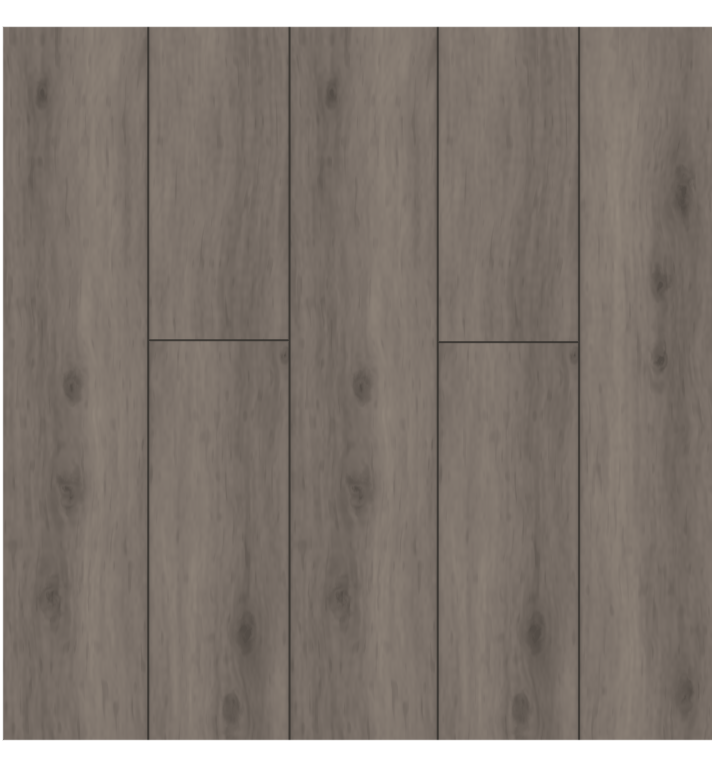
Write a WebGL 2 fragment shader that draws this texture.

```glsl
#version 300 es
precision highp float;
// Grey-brown oak floor: wide and narrow upright planks alternate, with one butt
// joint in each narrow plank. Stretched value noise makes the grain, soft bands
// shade each plank, and elliptical knots bend and darken the fibres around them.

uniform vec2 u_resolution;
out vec4 outColor;

// Lengths are fractions of the canvas height.
const float PAIR_WIDTH = 0.377;
const float WIDE_WIDTH = 0.193;
const float JOINT_HEIGHT = 0.557;
const float SEAM_HALF_WIDTH = 0.0013;
const vec3 OAK_DARK = vec3(0.35, 0.32, 0.295);
const vec3 OAK_MID = vec3(0.488, 0.448, 0.417);
const vec3 OAK_LIGHT = vec3(0.575, 0.532, 0.487);
const vec3 SEAM_COLOR = vec3(0.20, 0.19, 0.175);

// Knots: plank kind (0 wide, 1 narrow, 2 last), x inside the plank, y, radius.
const int KNOT_COUNT = 11;
const vec4 KNOTS[KNOT_COUNT] = vec4[KNOT_COUNT](
  vec4(0, 0.054, 0.879, 0.009), vec4(0, 0.095, 0.495, 0.013),
  vec4(0, 0.090, 0.362, 0.015), vec4(0, 0.067, 0.223, 0.015),
  vec4(1, 0.130, 0.177, 0.013), vec4(1, 0.107, 0.069, 0.014),
  vec4(1, 0.178, 0.536, 0.006), vec4(2, 0.135, 0.753, 0.014),
  vec4(2, 0.105, 0.629, 0.011), vec4(2, 0.105, 0.531, 0.011),
  vec4(2, 0.138, 0.095, 0.012));

float hash(vec2 p) {
  return fract(sin(dot(p, vec2(127.1, 311.7))) * 43758.5453);
}

float noise(vec2 p) {
  vec2 i = floor(p), f = fract(p);
  f = f * f * (3.0 - 2.0 * f);
  return mix(mix(hash(i), hash(i + vec2(1, 0)), f.x),
             mix(hash(i + vec2(0, 1)), hash(i + vec2(1, 1)), f.x), f.y);
}

float fbm(vec2 p) {
  float sum = 0.0, amplitude = 0.5;
  for (int i = 0; i < 4; i++) {
    sum += amplitude * noise(p);
    p = p * 2.03 + 17.3;
    amplitude *= 0.5;
  }
  return sum;
}

float bell(float x, float width) {
  return exp(-x * x / (width * width));
}

float seamLine(float distanceToSeam, float pixel) {
  float soft = 0.8 * pixel;
  return 1.0 - smoothstep(SEAM_HALF_WIDTH - soft, SEAM_HALF_WIDTH + soft, abs(distanceToSeam));
}

// Returns the knot shade in x and the sideways bend of the fibres in y.
vec2 knotField(vec2 p, float kind) {
  vec2 field = vec2(0.0);
  for (int i = 0; i < KNOT_COUNT; i++) {
    vec4 knot = KNOTS[i];
    if (abs(knot.x - kind) > 0.5) continue;
    vec2 d = (p - knot.yz) / (knot.w * vec2(1.0, 2.0));
    d += 1.3 * (vec2(fbm(p * vec2(90, 50) + knot.yz), fbm(p * vec2(80, 45) + 9.0)) - 0.47);
    float r = length(d);
    float rings = 0.5 + 0.5 * sin(r * 7.0 + 4.0 * noise(p * 110.0));
    field.x += 0.42 * exp(-2.5 * r * r) + 0.30 * rings * exp(-0.9 * r * r);
    field.x += 0.16 * exp(-0.18 * r * r);
    field.y += d.x * knot.w * 0.6 * exp(-0.3 * r * r);
  }
  return field;
}

vec3 oak(vec2 p, float kind, float seed) {
  vec2 knot = knotField(p, kind);
  vec2 q = vec2(p.x - knot.y + 0.03 * (fbm(p * vec2(9, 5) + seed) - 0.47), p.y) + seed;
  // Broad light and dark bands along the plank
  float x = q.x - seed;
  float lightCentre = kind < 0.5 ? 0.125 : 0.055;
  float darkCentre = kind < 0.5 ? 0.055 : 0.130;
  float patches = fbm(q * vec2(16, 4));
  float tone = 0.30 * bell(x - lightCentre, 0.032) - 0.42 * bell(x - darkCentre, 0.035) * (0.3 + patches);
  tone += 0.75 * (patches - 0.45);
  // Growth streaks, fine fibres and short dark pores
  tone += 0.42 * (noise(q * vec2(95, 5)) - 0.5);
  tone += 0.36 * (noise(q * vec2(240, 24)) - 0.5);
  tone += 0.26 * (noise(q * vec2(300, 110)) - 0.5);
  tone -= 0.30 * smoothstep(0.72, 0.95, noise(q * vec2(210, 38) + 5.0));
  tone -= 1.7 * knot.x;
  vec3 wood = mix(OAK_MID, OAK_LIGHT, clamp(tone, 0.0, 1.0));
  return mix(wood, OAK_DARK, clamp(-0.75 * tone, 0.0, 1.15));
}

void main() {
  vec2 p = gl_FragCoord.xy / u_resolution.y;
  float pixel = 1.0 / u_resolution.y;

  // Plank layout
  float pair = floor(p.x / PAIR_WIDTH);
  float x = p.x - pair * PAIR_WIDTH;
  bool narrow = x > WIDE_WIDTH;
  float kind = narrow ? 1.0 : (pair > 1.5 ? 2.0 : 0.0);
  float joint = JOINT_HEIGHT - 0.0025 * pair;
  float seed = 3.7 * kind + (narrow && p.y > joint ? 11.3 : 0.0);
  vec3 color = oak(vec2(narrow ? x - WIDE_WIDTH : x, p.y), kind, seed);

  // Dark seams with a faint shaded bevel
  float edge = min(min(x, PAIR_WIDTH - x), abs(x - WIDE_WIDTH));
  float seam = seamLine(edge, pixel);
  if (narrow) seam = max(seam, seamLine(p.y - joint, pixel));
  color *= 1.0 - 0.10 * bell(edge, 0.004);
  color = mix(color, SEAM_COLOR, 0.85 * seam);

  // White margins at the left, bottom and top
  float inside = min(p.x - 0.004, min(p.y - 0.0365, 0.965 - p.y));
  color = mix(vec3(1.0), color, smoothstep(-pixel, pixel, inside));
  outColor = vec4(color, 1.0);
}
```
